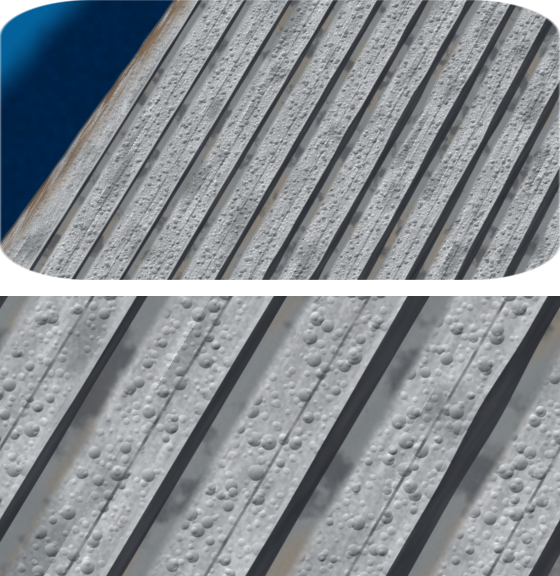
Top: the whole. Bottom: its middle third, enlarged.
Reproduce this texture procedurally as a WebGL 2 fragment shader.

```glsl
#version 300 es
precision highp float;
// Weathered ribbed metal roof, wet with drops, beside deep blue water.
// Slanted ribs come from a gently fanning repeat; layered noise adds wear,
// and jittered cells scatter the drops. A rounded frame trims the corners.
uniform vec2 u_resolution;
out vec4 outColor;

const vec3 PALE = vec3(0.76, 0.77, 0.78);
const vec3 METAL = vec3(0.62, 0.63, 0.64);
const vec3 SLATE = vec3(0.46, 0.48, 0.49);
const vec3 SHADOW = vec3(0.24, 0.25, 0.27);
const vec3 GROOVE = vec3(0.13, 0.14, 0.16);
const vec3 RUST = vec3(0.43, 0.33, 0.24);
const vec3 TAN = vec3(0.50, 0.47, 0.43);
const vec3 NAVY = vec3(0.00, 0.13, 0.27);
const vec3 AZURE = vec3(0.02, 0.41, 0.64);
const vec2 ALONG = vec2(0.533, 0.846);

vec2 hash2(vec2 p) {
  vec3 h = fract(p.xyx * vec3(0.1031, 0.1030, 0.0973));
  h += dot(h, h.yzx + 33.33);
  return fract((h.xx + h.yz) * h.zy);
}

float noise(vec2 p) {
  vec2 i = floor(p), f = fract(p);
  f = f * f * (3.0 - 2.0 * f);
  float low = mix(hash2(i).x, hash2(i + vec2(1, 0)).x, f.x);
  float high = mix(hash2(i + vec2(0, 1)).x, hash2(i + 1.0).x, f.x);
  return mix(low, high, f.y);
}

float fbm(vec2 p) {
  float sum = 0.0, gain = 0.53;
  for (int i = 0; i < 4; i++) {
    sum += gain * noise(p);
    p = p * 2.03 + 17.0;
    gain *= 0.5;
  }
  return sum;
}

// Soft-edged strip covering lo < x < hi
float band(float x, float lo, float hi, float soft) {
  return smoothstep(lo - soft, lo + soft, x) - smoothstep(hi - soft, hi + soft, x);
}

// Scattered drops: x is coverage, y is light (+) and shade (-) on the rim
vec2 drops(vec2 q, float cell, float density, float px) {
  vec2 g = q / cell, id = floor(g), result = vec2(0);
  float soft = px / cell;
  for (int y = -1; y <= 1; y++)
    for (int x = -1; x <= 1; x++) {
      vec2 c = id + vec2(x, y);
      vec2 r = hash2(c + 71.0);
      vec2 d = g - c - hash2(c);
      float radius = mix(0.22, 0.46, r.y);
      float disc = 1.0 - smoothstep(radius - soft, radius + soft, length(d));
      disc *= step(r.x, density);
      float side = dot(d, vec2(-0.75, 0.66)) / radius;
      result = mix(result, vec2(1.0, clamp(side, -1.0, 1.0)), disc);
    }
  return result;
}

vec3 water(vec2 p) {
  float glow = 0.17 - p.x * 0.75 + (p.y - 0.75) * 0.66;
  glow += 0.03 * (fbm(p * 9.0) - 0.5);
  vec3 color = NAVY * (0.88 + 0.25 * fbm(p * 40.0));
  return mix(color, AZURE, 0.9 * smoothstep(0.06, 0.20, glow));
}

// k counts ribs from the left; edge is the distance from the roof border
vec3 roof(vec2 q, float k, float edge, float px) {
  float v = fract(k + 0.5) - 0.5, rib = floor(k + 0.5);
  float u = fract(k), soft = px / 0.14;
  float first = 1.0 - smoothstep(-0.05, 0.05, k);
  float stain = fbm(q * vec2(14.0, 7.0) + rib * 3.7);
  float streak = fbm(q * vec2(110.0, 9.0));

  // Worn sheet
  vec3 color = mix(METAL, PALE, smoothstep(0.25, 0.75, streak * 0.6 + stain * 0.4));
  color = mix(color, SLATE, 0.75 * smoothstep(0.50, 0.78, stain));
  color *= 0.93 + 0.14 * noise(q * 260.0);

  // Drops and a beaded seam on the flat of each rib
  float flatPart = band(u, 0.27, 0.94, 0.04) * mix(1.0, 0.45, first);
  vec2 big = drops(q, 0.021, 0.55, px) * flatPart;
  vec2 fine = drops(q + 5.3, 0.012, 0.65, px) * flatPart;
  color = mix(color, SLATE, 0.48 * big.x);
  color += 0.24 * big.y + 0.17 * fine.y;
  float seam = band(u, 0.63, 0.655, soft) * (1.0 - first);
  color = mix(color, SHADOW, seam * (0.2 + 0.55 * noise(q * vec2(40.0, 75.0))));

  // Shaded slope, then a dark groove that widens to the right
  float width = mix(0.035, 0.095, smoothstep(0.0, 7.0, rib));
  width *= 0.75 + 0.5 * noise(vec2(rib * 9.0, q.y * 9.0));
  float shade = band(v, -0.02, 0.17 + width, 0.05) * step(-0.5, rib);
  vec3 slope = mix(SLATE, TAN, smoothstep(0.45, 0.7, fbm(q * vec2(30.0, 6.0) + rib)));
  slope = mix(slope, SHADOW, 0.75 * smoothstep(0.48, 0.72, fbm(q * 22.0 + rib)));
  color = mix(color, slope, 0.85 * shade);
  float ribMask = step(-0.5, rib);
  color = mix(color, PALE, 0.45 * ribMask * band(v, -width - 0.05, -width, soft));
  float gap = band(v, -width, width * 0.9, soft) * ribMask;
  color = mix(color, mix(GROOVE, SHADOW, streak), 0.93 * gap);

  // Rust along the outer border
  float rust = (1.0 - smoothstep(0.01, 0.075, edge)) * smoothstep(0.22, 0.65, streak);
  color = mix(color, RUST, 0.85 * rust);
  return mix(color, SHADOW, 0.8 * (1.0 - smoothstep(0.002, 0.007 + px, edge)));
}

void main() {
  vec2 p = gl_FragCoord.xy / u_resolution * vec2(2.0, 1.0);
  float px = 1.0 / u_resolution.y;
  vec2 q = vec2(dot(p, vec2(ALONG.y, -ALONG.x)), dot(p, ALONG));
  float k = (p.x - mix(0.089, 0.716, p.y)) / mix(0.172, 0.161, p.y);
  float edge = (p.x - mix(-0.095, 0.62, p.y)) * 0.81;
  edge += 0.004 * (noise(vec2(q.y * 20.0, 2.0)) - 0.5);
  vec3 color = mix(water(p), roof(q, k, edge, px), smoothstep(-px, px, edge));

  // Rounded white corners
  vec2 corner = vec2(0.326, 0.135);
  vec2 c = max(abs(p - vec2(1.0, 0.5)) - vec2(1.0, 0.5) + corner, 0.0) / corner;
  float soft = px / corner.y;
  color = mix(color, vec3(1), smoothstep(1.0 - soft, 1.0 + soft, length(c)));
  outColor = vec4(clamp(color, 0.0, 1.0), 1.0);
}
```
